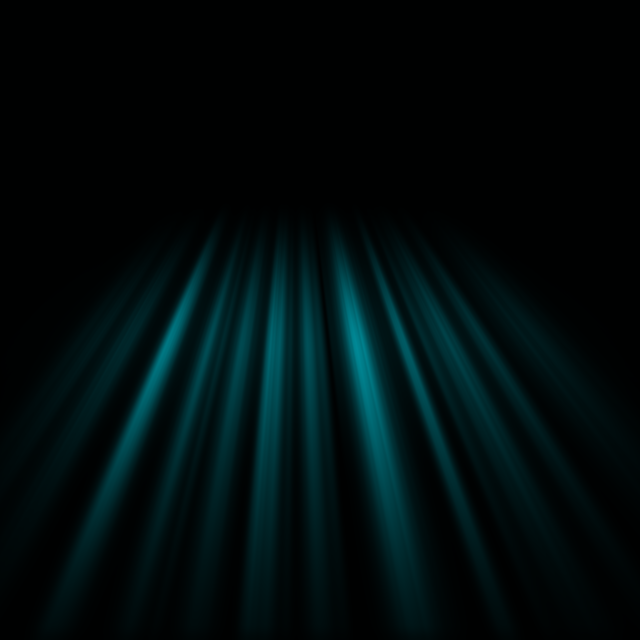
This background is drawn by a three.js fragment shader. Its source:

```glsl
varying vec2 vUv;

const vec2 APEX = vec2(0.461, 0.943);
const vec3 BEAM_COLOR = vec3(0.0, 0.455, 0.500);
const vec3 BASE_COLOR = vec3(0.0, 0.003, 0.003);

float hash(float n) {
  return fract(sin(n * 127.1) * 43758.5453);
}

float valueNoise(float x) {
  float cell = floor(x);
  float t = fract(x);
  return mix(hash(cell), hash(cell + 1.0), t * t * (3.0 - 2.0 * t));
}

// Soft ray with its own falloff on either side
float beam(float slope, float center, float leftWidth, float rightWidth) {
  float offset = slope - center;
  float q = offset / (offset < 0.0 ? leftWidth : rightWidth);
  return exp(-q * q);
}

// Fine grain running along the rays, centred on zero
float streaks(float slope) {
  float sum = 0.0;
  float amplitude = 0.5;
  float frequency = 45.0;
  for (int i = 0; i < 3; i++) {
    sum += amplitude * (valueNoise(slope * frequency + 31.0) - 0.5);
    amplitude *= 0.6;
    frequency *= 1.9;
  }
  return sum;
}

float leftBeams(float slope) {
  float light = 0.20 * beam(slope, -0.66, 0.07, 0.04);
  light += 0.34 * beam(slope, -0.555, 0.045, 0.040);
  light += 0.92 * beam(slope, -0.412, 0.027, 0.036);
  light += 0.56 * beam(slope, -0.277, 0.030, 0.022);
  light += 0.20 * beam(slope, -0.235, 0.010, 0.012);
  light += 0.48 * beam(slope, -0.165, 0.036, 0.028);
  light += 0.56 * beam(slope, -0.081, 0.015, 0.014);
  light += 0.54 * beam(slope, -0.052, 0.024, 0.022);
  light += 0.20 * beam(slope, -0.014, 0.010, 0.010);
  return light;
}

float rightBeams(float slope) {
  float light = 0.50 * beam(slope, 0.042, 0.026, 0.024);
  light += 0.20 * beam(slope, 0.083, 0.014, 0.012);
  light += 0.94 * beam(slope, 0.205, 0.042, 0.050);
  light += 0.66 * beam(slope, 0.354, 0.020, 0.020);
  light += 0.17 * beam(slope, 0.425, 0.016, 0.018);
  light += 0.48 * beam(slope, 0.500, 0.045, 0.046);
  light += 0.36 * beam(slope, 0.615, 0.030, 0.030);
  light += 0.20 * beam(slope, 0.770, 0.060, 0.110);
  return light;
}

// Fades in below the apex and out with distance from it
float reach(float depth, float radius) {
  float q = max(radius - 0.46, 0.0) / 0.36;
  return smoothstep(0.25, 0.50, depth) * exp(-q * q);
}

void main() {
  vec2 fromApex = vUv - APEX;
  float depth = max(-fromApex.y, 0.01);
  float slope = fromApex.x / depth;

  float light = leftBeams(slope) + rightBeams(slope);

  // Haze fills the gaps near the upper ends
  float haze = 0.20 * beam(slope, 0.03, 0.55, 0.60);
  light += haze * (1.0 - smoothstep(0.38, 0.72, depth));
  light *= 1.0 + 0.60 * streaks(slope);

  // Thin shadow between the central rays
  light *= 1.0 - 0.85 * beam(slope, 0.109, 0.009, 0.008);

  light *= reach(depth, length(fromApex));
  light *= smoothstep(0.0, 0.025, vUv.y) * 0.4 + 0.6;

  gl_FragColor = vec4(BASE_COLOR + BEAM_COLOR * light, 1.0);
}
```
